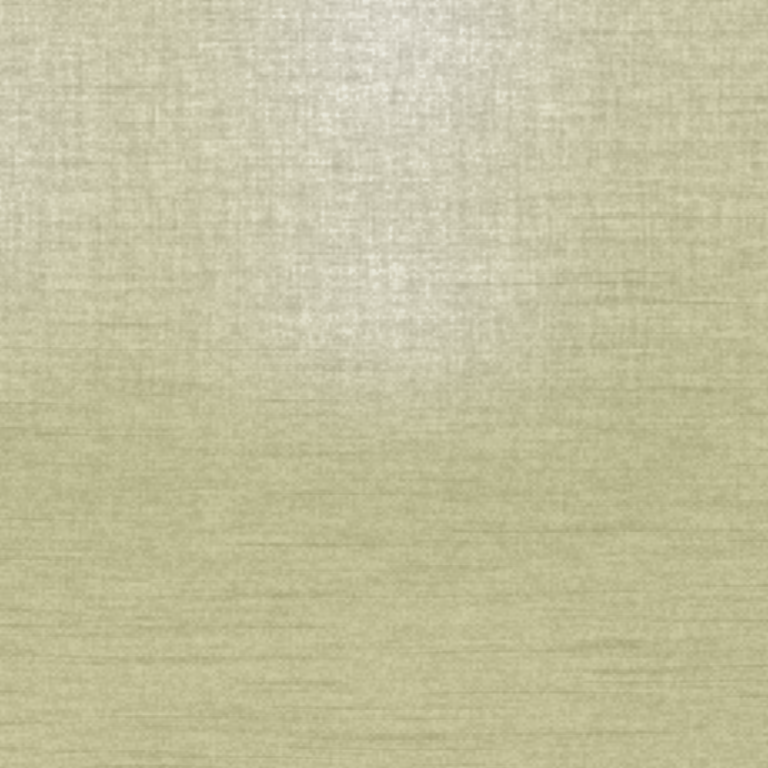
Reproduce this texture procedurally as a WebGL 1 fragment shader.

```glsl
precision highp float;
// Pearly olive linen paper: fine crossed threads under soft patches of sheen.

uniform vec2 u_resolution;

const vec3 OLIVE = vec3(0.728, 0.722, 0.560);
const vec3 SAND = vec3(0.772, 0.755, 0.600);
const vec3 PEARL = vec3(0.850, 0.838, 0.785);
const vec3 GLINT = vec3(0.93, 0.94, 0.92);

const float THREAD_COUNT = 190.0;    // threads across the canvas
const float WEFT_STRETCH = 11.0;     // horizontal thread segments per width
const float WARP_STRETCH = 14.0;     // vertical thread segments per height
const float GRAIN_COUNT = 230.0;     // grains across the canvas
const float WEFT_DEPTH = 0.026;
const float WARP_DEPTH = 0.024;
const float GRAIN_DEPTH = 0.040;
const float CREASE_DEPTH = 0.035;
const float GLINT_STRENGTH = 0.45;

float hash(vec2 p) {
  return fract(sin(dot(p, vec2(12.9898, 78.233))) * 43758.5453);
}

float noise(vec2 p) {
  vec2 cell = floor(p);
  vec2 f = fract(p);
  f = f * f * (3.0 - 2.0 * f);
  float low = mix(hash(cell), hash(cell + vec2(1.0, 0.0)), f.x);
  float high = mix(hash(cell + vec2(0.0, 1.0)), hash(cell + 1.0), f.x);
  return mix(low, high, f.y);
}

float signedNoise(vec2 p) {
  return 2.0 * noise(p) - 1.0;
}

// Soft elliptical patch, 1 at its centre
float patchOf(vec2 p, vec2 centre, vec2 radius) {
  vec2 d = (p - centre) / radius;
  return exp(-dot(d, d));
}

// Broad reflected light over the paper
float sheenAt(vec2 p) {
  float haze = 0.30 * smoothstep(0.35, 1.0, p.y);
  float top = 0.55 * patchOf(p, vec2(0.52, 1.0), vec2(0.22, 0.20));
  float middle = 0.42 * patchOf(p, vec2(0.51, 0.59), vec2(0.22, 0.13));
  float column = 0.28 * patchOf(p, vec2(0.48, 0.76), vec2(0.24, 0.24));
  float left = 0.34 * patchOf(p, vec2(0.0, 0.77), vec2(0.15, 0.24));
  return haze + top + middle + column + left;
}

// Warm sand tone, giving way to olive in two dim bands
float warmthAt(vec2 p) {
  float warmth = 0.72 + 0.25 * signedNoise(p * 3.0 + 4.0);
  warmth -= 0.75 * patchOf(p, vec2(0.30, 0.36), vec2(0.40, 0.17));
  warmth -= 0.55 * patchOf(p, vec2(0.85, 0.53), vec2(0.18, 0.20));
  warmth -= 0.35 * patchOf(p, vec2(1.0, 0.0), vec2(0.35, 0.25));
  return clamp(warmth, 0.0, 1.0);
}

void main() {
  vec2 uv = gl_FragCoord.xy / u_resolution;
  float sheen = sheenAt(uv);
  vec3 color = mix(OLIVE, SAND, warmthAt(uv));
  color = mix(color, PEARL, clamp(sheen, 0.0, 1.0));

  // Threads wander slightly from straight
  vec2 woven = uv + 0.0025 * vec2(signedNoise(uv * 6.0), signedNoise(uv * 6.0 + 31.0));
  float weft = signedNoise(woven * vec2(WEFT_STRETCH, THREAD_COUNT));
  weft += 0.6 * signedNoise(woven * vec2(3.0 * WEFT_STRETCH, 1.2 * THREAD_COUNT) + 17.0);
  float warp = signedNoise(woven * vec2(THREAD_COUNT, WARP_STRETCH) + 53.0);
  warp += 0.6 * signedNoise(woven * vec2(1.2 * THREAD_COUNT, 3.0 * WARP_STRETCH) + 71.0);

  // Vertical threads show mostly in the upper half
  float warpShare = mix(0.25, 1.0, smoothstep(0.30, 0.70, uv.y));
  float grain = signedNoise(uv * GRAIN_COUNT + 7.0);
  grain += 0.5 * signedNoise(uv * vec2(0.55, 0.8) * GRAIN_COUNT + 91.0);
  float relief = WEFT_DEPTH * weft + WARP_DEPTH * warpShare * warp + GRAIN_DEPTH * grain;
  relief *= 0.75 + 0.35 * sheen;

  // Sparse dark grooves between horizontal threads
  float crease = noise(woven * vec2(5.0, 0.8 * THREAD_COUNT) + 113.0);
  relief -= CREASE_DEPTH * smoothstep(0.72, 0.95, crease) * (1.0 - 0.5 * sheen);
  color += relief * vec3(1.0, 1.0, 1.05);

  // Pale glints where raised fibres catch the sheen
  float raised = 0.35 * weft + 0.40 * warp + 0.45 * grain;
  float glint = smoothstep(0.25, 1.0, raised) * smoothstep(0.30, 0.95, sheen);
  color = mix(color, GLINT, GLINT_STRENGTH * glint);

  gl_FragColor = vec4(clamp(color, 0.0, 1.0), 1.0);
}
```
